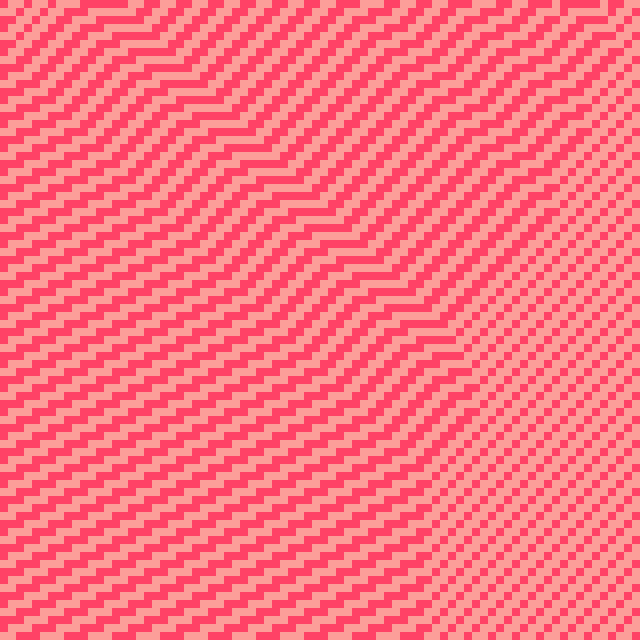
Reproduce this pattern procedurally as a Shadertoy shader.

```glsl
const int CELLS = 80;                        // cells across and down
const vec3 PALE = vec3(0.99, 0.62, 0.60);
const vec3 VIVID = vec3(1.00, 0.26, 0.40);
const int LONG_RUN_START = 10;               // one wide run that draws the main bend
const int LONG_RUN_END = 16;
const int MIXED_START = 42;                  // uneven runs from here on
const float LEFT_RUN = 3.0;                  // run lengths, in cells
const float MIDDLE_RUN = 2.0;
const float MIXED_RUN = 2.4;
const float FLIP_CHANCE = 0.16;
const uint SEED = 11u;

float hash(uint n) {
    n = (n ^ 61u) ^ (n >> 16);
    n *= 9u;
    n ^= n >> 4;
    n *= 0x27d4eb2du;
    n ^= n >> 15;
    return float(n & 0xffffu) / 65536.0;
}

bool evenRun(int offset, float runLength) {
    return mod(floor(float(offset) / runLength), 2.0) < 0.5;
}

// Starting state: runs of several lengths, with random flips at both sides
bool startCell(int x) {
    if (x >= LONG_RUN_START && x < LONG_RUN_END) return true;
    if (x >= LONG_RUN_END && x < MIXED_START) return !evenRun(x - LONG_RUN_END, MIDDLE_RUN);
    bool on = x < LONG_RUN_START ? evenRun(x - LONG_RUN_START, LEFT_RUN)
                                 : evenRun(x - MIXED_START, MIXED_RUN);
    bool flipped = hash(uint(x) * 747u + SEED) < FLIP_CHANCE;
    return on != flipped;
}

// A row is packed as bits, 32 cells to a word
uvec3 startRow() {
    uvec3 row = uvec3(0u);
    for (int x = 0; x < CELLS; x++) {
        if (startCell(x)) row[x / 32] |= 1u << uint(x % 32);
    }
    return row;
}

// Elementary cellular automaton, rule 11, with empty borders
uvec3 nextRow(uvec3 row) {
    uvec3 left = (row << 1u) | uvec3(0u, row.xy >> 31u);
    uvec3 right = (row >> 1u) | uvec3(row.yz << 31u, 0u);
    uvec3 inside = uvec3(~0u, ~0u, (1u << uint(CELLS - 64)) - 1u);
    return ~left & (~row | right) & inside;
}

float cellAt(uvec3 row, int x) {
    return float((row[x / 32] >> uint(x % 32)) & 1u);
}

void mainImage(out vec4 fragColor, in vec2 fragCoord) {
    vec2 uv = fragCoord / iResolution.xy;
    float cells = float(CELLS);

    // Time runs downward from the top row
    vec2 p = clamp(vec2(uv.x, 1.0 - uv.y) * cells - 0.5, 0.0, cells - 1.0);
    ivec2 cell = ivec2(floor(p));
    int nextX = min(cell.x + 1, CELLS - 1);

    uvec3 upper = startRow();
    for (int y = 0; y < cell.y; y++) upper = nextRow(upper);
    uvec3 lower = nextRow(upper);

    // Blend over one pixel at the cell borders
    vec2 pixel = cells / iResolution.xy;
    vec2 blend = clamp((fract(p) - 0.5) / pixel + 0.5, 0.0, 1.0);
    float top = mix(cellAt(upper, cell.x), cellAt(upper, nextX), blend.x);
    float bottom = mix(cellAt(lower, cell.x), cellAt(lower, nextX), blend.x);

    fragColor = vec4(mix(PALE, VIVID, mix(top, bottom, blend.y)), 1.0);
}
```
